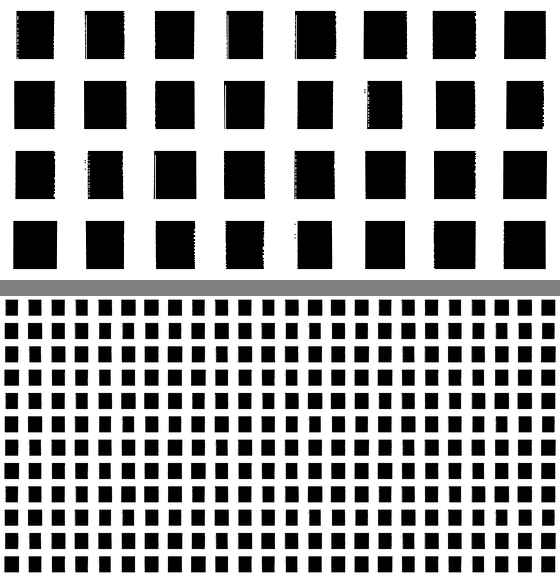
Top, the tile; bottom, the same tile 3 across and 3 down.
Give the GLSL for this pattern, as a Shadertoy shader.

```glsl
#define COUNT vec2(8.0, 4.0)
#define HALF_HEIGHT 0.344
#define NARROWEST 0.24
#define WIDEST 0.313
#define DRIFT 0.018
#define TILT 0.022
#define TEETH 24.0
#define TOOTH_DEPTH 0.026
#define SLIT_WIDTH 0.013
#define SLIT_CHANCE 0.13
#define SPECK_RADIUS 0.008
#define INK_COLOR vec3(0.0)

float hash(vec3 p) {
    p = fract(p * vec3(0.1031, 0.1130, 0.0973));
    p += dot(p, p.yzx + 33.33);
    return fract((p.x + p.y) * p.z);
}

// Distance to the nearest of the points jittered along a line
float cellular(float y, float seed) {
    float cell = floor(y), nearest = 1.0;
    for (float k = -1.0; k <= 1.0; k++) {
        float c = cell + k;
        nearest = min(nearest, abs(y - c - hash(vec3(c + 50.0, seed, 7.0))));
    }
    return nearest;
}

// Pixel coverage of the region where d is positive
float cover(float d, float pixel) {
    return clamp(d / pixel + 0.5, 0.0, 1.0);
}

// Inward displacement of a block's side: a slight lean plus worn teeth
float edgeWear(float y, vec2 id, float side) {
    float amount = hash(vec3(id, 11.0 + side));
    float phase = 6.283 * hash(vec3(id, 17.0 + side));
    float lean = (hash(vec3(id, 23.0 + side)) - 0.5) * TILT * y;
    float zone = 0.5 + 0.3 * sin(y * 9.0 + phase) + 0.2 * sin(y * 21.0 - phase);
    float teeth = smoothstep(0.2, 0.4, cellular(y * TEETH, id.x + 8.0 * id.y + 40.0 * side));
    return lean + teeth * zone * amount * amount * TOOTH_DEPTH * mix(0.5, 1.0, side);
}

void mainImage(out vec4 fragColor, in vec2 fragCoord) {
    vec2 grid = fragCoord / iResolution.xy * COUNT;
    vec2 id = mod(floor(grid), COUNT);
    vec2 p = fract(grid) - 0.5;
    vec2 pixel = COUNT / iResolution.xy;

    // Block with its own width, drift and worn sides
    float size = hash(vec3(id, 3.0));
    float halfWidth = mix(NARROWEST, WIDEST, pow(size, 0.75));
    float drift = (hash(vec3(id, 5.0)) - 0.5) * DRIFT;
    float left = drift - halfWidth + edgeWear(p.y, id, 0.0);
    float right = drift + halfWidth - edgeWear(p.y, id, 1.0);
    float ink = cover(p.x - left, pixel.x) * cover(right - p.x, pixel.x)
              * cover(HALF_HEIGHT - abs(p.y), pixel.y);

    // Thin slit beside the left side of a few blocks, sometimes broken
    float slitX = p.x - (drift - halfWidth) - 0.02;
    float slit = cover(slitX + 0.5 * SLIT_WIDTH, pixel.x) - cover(slitX - 0.5 * SLIT_WIDTH, pixel.x);
    float pick = hash(vec3(id, 29.0));
    float broken = smoothstep(0.2, 0.3, cellular(p.y * TEETH, 90.0 + id.x));
    slit *= step(pick, SLIT_CHANCE) * (pick < 0.3 * SLIT_CHANCE ? broken : 1.0);
    slit *= cover(HALF_HEIGHT - 0.06 - p.y, pixel.y);
    ink *= 1.0 - slit;

    // Stray specks to the upper left of the narrowest blocks
    float narrow = step(size, 0.1);
    for (float i = 0.0; i < 3.0; i++) {
        float height = mix(0.08, 0.32, hash(vec3(id, 31.0 + i)));
        vec2 center = vec2(drift - halfWidth - 0.035, height);
        ink = max(ink, narrow * cover(SPECK_RADIUS - length(p - center), pixel.y));
    }

    fragColor = vec4(mix(vec3(1.0), INK_COLOR, ink), 1.0);
}
```
